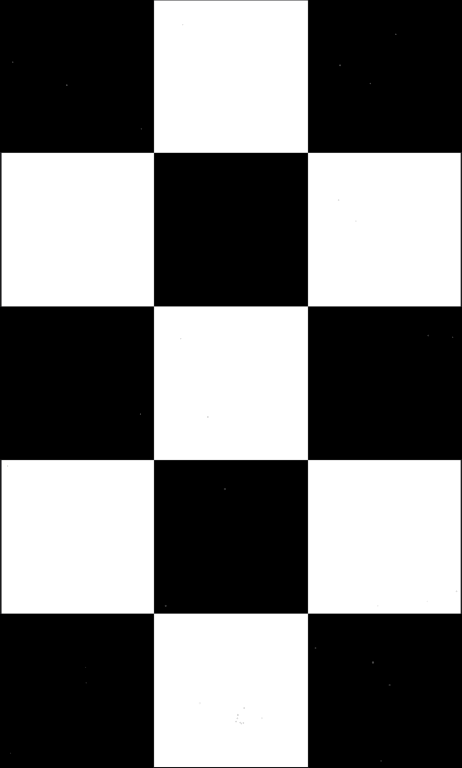
Reproduce this pattern procedurally as a Shadertoy shader.

```glsl
const vec2 GRID = vec2(3.0, 5.0);            // squares across and down
const vec2 SEAM_SHIFT = vec2(0.0, 0.005);    // seams sit slightly high
const vec2 BORDER_LOW = vec2(0.010, 0.007);  // left, bottom rim, in squares
const vec2 BORDER_HIGH = vec2(0.009, 0.003); // right, top rim
const float EDGE_SOFTNESS = 0.005;
const vec3 INK = vec3(0.0);
const vec3 PAPER = vec3(1.0);
const vec3 RIM = vec3(0.10, 0.10, 0.11);
const float SPECKS_PER_SQUARE = 8.0;
const float SPECK_CHANCE = 0.028;
const float SPECK_RADIUS = 0.007;
const float SPECK_ON_INK = 0.30;
const float SPECK_ON_PAPER = 0.14;
const vec2 CLUSTER_CENTER = vec2(1.57, 0.34);
const vec2 CLUSTER_SPREAD = vec2(0.10, 0.12);
const int CLUSTER_COUNT = 8;

float hash(vec2 p) {
    return fract(sin(dot(p, vec2(127.1, 311.7))) * 43758.5453);
}

vec2 hash2(vec2 p) {
    return vec2(hash(p), hash(p + 17.3));
}

// Signed distance to the nearest seam: negative in even squares
vec2 seamDistance(vec2 p) {
    return abs(mod(p + 0.5, 2.0) - 1.0) - 0.5;
}

float checker(vec2 p, float pixel) {
    float soft = max(EDGE_SOFTNESS, 0.6 * pixel);
    // Keep the outer rim from blending with squares beyond the canvas
    vec2 inside = clamp(p, vec2(2.0 * soft), GRID - 2.0 * soft);
    vec2 odd = smoothstep(-soft, soft, seamDistance(inside));
    return mix(odd.x, 1.0 - odd.x, odd.y);
}

float dot2d(vec2 offset, float radius, float pixel) {
    float soft = 0.5 * pixel;
    return 1.0 - smoothstep(max(radius - soft, 0.0), radius + soft, length(offset));
}

float scatteredSpecks(vec2 p, float pixel) {
    vec2 q = p * SPECKS_PER_SQUARE;
    vec2 id = floor(q);
    vec2 center = mix(vec2(0.2), vec2(0.8), hash2(id + 3.7));
    float present = step(hash(id), SPECK_CHANCE);
    float strength = mix(0.35, 1.0, hash(id + 9.1));
    float radius = SPECK_RADIUS * mix(0.6, 1.1, hash(id + 5.9));
    vec2 offset = (fract(q) - center) / SPECKS_PER_SQUARE;
    return present * strength * dot2d(offset, radius, pixel);
}

float clusteredSpecks(vec2 p, float pixel) {
    float mark = 0.0;
    for (int i = 0; i < CLUSTER_COUNT; i++) {
        vec2 seed = vec2(float(i), 2.3);
        vec2 center = CLUSTER_CENTER + (hash2(seed) - 0.5) * CLUSTER_SPREAD;
        mark = max(mark, dot2d(p - center, 0.8 * SPECK_RADIUS, pixel));
    }
    return mark;
}

void mainImage(out vec4 fragColor, in vec2 fragCoord) {
    vec2 p = fragCoord / iResolution.xy * GRID;
    float pixel = GRID.y / iResolution.y;

    // Squares
    float paper = checker(p - SEAM_SHIFT, pixel);
    vec3 color = mix(INK, PAPER, paper);

    // Thin dark rim, visible against the light squares
    float soft = 0.5 * pixel;
    vec2 low = smoothstep(BORDER_LOW - soft, BORDER_LOW + soft, p);
    vec2 high = smoothstep(BORDER_HIGH - soft, BORDER_HIGH + soft, GRID - p);
    float interior = low.x * low.y * high.x * high.y;
    color = mix(min(color, RIM), color, interior);

    // Dust: pale on ink, grey on paper
    float dust = max(scatteredSpecks(p, pixel), clusteredSpecks(p, pixel));
    color += dust * mix(SPECK_ON_INK, -SPECK_ON_PAPER, paper);

    fragColor = vec4(clamp(color, 0.0, 1.0), 1.0);
}
```
